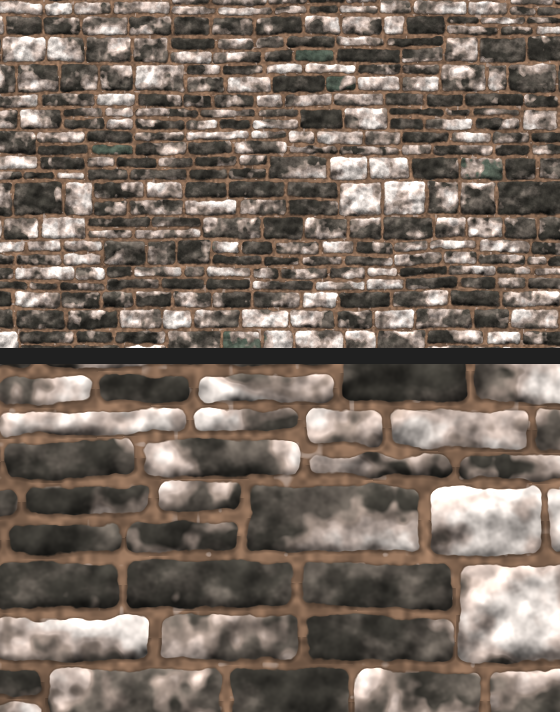
Top: the whole. Bottom: its middle third, enlarged.
A Shadertoy shader for this texture:

```glsl
// Weathered rubble wall: uneven courses are cut into panels, some panels are split
// into two thin layers, and each layer is cut into stones of unequal width.
// Layered noise gives ragged outlines, pale crusts, rough relief and gritty mortar.

const float COURSES = 15.0;
const float PANELS = 6.0;
const float PANEL_WIDTH = 0.37;
const float JOINT_HALF = 0.0048;

const vec3 CHARCOAL = vec3(0.21, 0.20, 0.18);
const vec3 SLATE = vec3(0.38, 0.35, 0.32);
const vec3 TAUPE = vec3(0.56, 0.50, 0.46);
const vec3 PALE = vec3(0.76, 0.69, 0.65);
const vec3 CHALK = vec3(0.93, 0.89, 0.86);
const vec3 MOSS = vec3(0.32, 0.38, 0.33);
const vec3 MORTAR = vec3(0.51, 0.40, 0.32);

float hash(vec2 p) {
    vec3 q = fract(p.xyx * vec3(0.1031, 0.1030, 0.0973));
    q += dot(q, q.yzx + 33.33);
    return fract((q.x + q.y) * q.z);
}

float noise(vec2 p) {
    vec2 cell = floor(p), f = fract(p);
    f = f * f * (3.0 - 2.0 * f);
    return mix(mix(hash(cell), hash(cell + vec2(1, 0)), f.x),
               mix(hash(cell + vec2(0, 1)), hash(cell + vec2(1, 1)), f.x), f.y);
}

float fbm(vec2 p) {
    float sum = 0.0, weight = 0.5;
    for (int i = 0; i < 4; i++) {
        sum += weight * noise(p);
        p = mat2(1.6, 1.2, -1.2, 1.6) * p + 7.3;
        weight *= 0.5;
    }
    return sum / 0.9375;
}

// Divider i of a strip cut into count parts; the two ends stay fixed
float divider(float i, float count, float seed) {
    float inner = step(0.5, i) * step(i, count - 0.5);
    return i + inner * 0.56 * (hash(vec2(i + 3.0, seed)) - 0.5);
}

// Part of the strip holding x: start, end, index
vec3 findPart(float x, float count, float seed) {
    float i = floor(x);
    i += step(divider(i + 1.0, count, seed), x) - step(x, divider(i, count, seed));
    i = clamp(i, 0.0, count - 1.0);
    return vec3(divider(i, count, seed), divider(i + 1.0, count, seed), i);
}

float roundedBox(vec2 p, vec2 halfSize, float radius) {
    vec2 q = abs(p) - halfSize + radius;
    return length(max(q, 0.0)) + min(max(q.x, q.y), 0.0) - radius;
}

// Stone around p: low corner in xy, high corner in zw; seed identifies it
vec4 findStone(vec2 p, out float seed) {
    float pitch = 1.06 / COURSES;
    vec3 course = findPart((p.y + 0.03) / pitch, COURSES, 5.0);
    vec2 rise = course.xy * pitch - 0.03;

    float start = -0.05 - 0.3 * hash(vec2(course.z, 21.0));
    vec3 panel = findPart((p.x - start) / PANEL_WIDTH, PANELS, course.z + 40.0);
    vec2 span = panel.xy * PANEL_WIDTH + start;
    seed = course.z * 13.0 + panel.z * 211.0;

    // Tall panels may hold two thin layers
    float height = rise.y - rise.x;
    if (height > 0.058 && hash(vec2(seed, 2.0)) < 0.48) {
        float middle = rise.x + height * mix(0.38, 0.62, hash(vec2(seed, 3.0)));
        float upper = step(middle, p.y);
        rise = mix(vec2(rise.x, middle), vec2(middle, rise.y), upper);
        seed += 5.0 + upper;
    }

    float width = span.y - span.x;
    float count = max(1.0, floor(width / mix(0.105, 0.15, hash(vec2(seed, 4.0))) + 0.5));
    vec3 stone = findPart((p.x - span.x) / width * count, count, seed + 70.0);
    vec2 sides = span.x + stone.xy * width / count;
    seed += stone.z * 37.0;
    return vec4(sides.x, rise.x, sides.y, rise.y);
}

// Dark stone under a ragged pale crust whose extent differs per stone
vec3 stoneColour(vec2 p, float seed) {
    float cover = hash(vec2(seed, 8.0));
    float crust = fbm(p * vec2(15.0, 20.0) + seed * 1.7);
    float flecks = noise(p * vec2(105.0, 50.0)) - 0.5;
    float level = crust - 0.56 + mix(-0.2, 0.2, cover) + 0.13 * flecks;
    float grime = fbm(p * vec2(30.0, 38.0) + seed);
    vec3 base = mix(CHARCOAL, SLATE, smoothstep(0.3, 0.7, grime + 0.3 * (cover - 0.45)));
    base = mix(base, MOSS, 0.7 * step(0.965, hash(vec2(seed, 9.0))));
    vec3 pale = mix(PALE, CHALK, smoothstep(0.08, 0.24, level + 0.15 * (grime - 0.5)));
    vec3 colour = mix(base, TAUPE, smoothstep(-0.1, 0.0, level));
    return mix(colour, pale, smoothstep(-0.01, 0.07, level));
}

vec3 mortarColour(vec2 p) {
    float grit = noise(p * 150.0);
    vec3 colour = MORTAR * (0.62 + 0.4 * fbm(p * 22.0) + 0.4 * grit);
    return mix(colour, PALE, 0.6 * smoothstep(0.84, 0.97, noise(p * 95.0 + 31.0)));
}

void mainImage(out vec4 fragColor, in vec2 fragCoord) {
    vec2 p = fragCoord / iResolution.y;
    float pixel = 1.0 / iResolution.y;

    // Courses sag a little, and stone outlines are chipped
    vec2 bent = p + 0.009 * (vec2(noise(p * 9.0), noise(p * 7.0 + 50.0)) - 0.5);
    float seed;
    vec4 box = findStone(bent, seed);
    vec2 halfSize = 0.5 * (box.zw - box.xy);
    vec2 local = bent - 0.5 * (box.xy + box.zw);
    float chips = 0.011 * (fbm(p * 38.0) - 0.5);
    float d = roundedBox(local, halfSize - JOINT_HALF, 0.008) + chips;

    // Light from above: rough relief, bright upper lip, dark lower edge
    float relief = fbm(p * 34.0) - fbm(p * 34.0 + vec2(-0.2, 0.38));
    float rim = smoothstep(-0.013, 0.0, d);
    float slope = local.y / halfSize.y;
    float light = 1.0 + 1.3 * relief + 0.1 * slope + rim * (0.3 * slope - 0.12);
    vec3 stone = stoneColour(p, seed) * light;

    float shadow = mix(0.68, 1.0, smoothstep(0.0, 0.005, d + 0.002 * step(0.0, local.y)));
    vec3 mortar = mortarColour(p) * shadow;
    vec3 colour = mix(stone, mortar, smoothstep(-pixel, pixel, d));
    fragColor = vec4(clamp(colour, 0.0, 1.0), 1.0);
}
```
